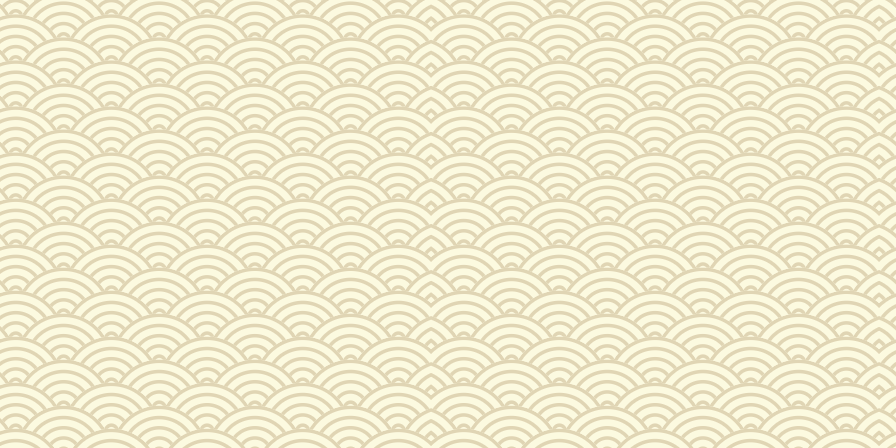
This pattern is drawn by a Shadertoy shader. Its source:

```glsl
// Overlapping wave scales of concentric rings, in two mirrored-edge tiles across.

const vec3 CREAM = vec3(0.99, 0.98, 0.88);
const vec3 SAND = vec3(0.88, 0.835, 0.705);
const float TILE = 9.366;       // tile width and canvas height, in half scale widths
const float OUTER = 0.976;      // outermost ring radius
const float HALF_LINE = 0.037;

// Colour of one scale at distance r from its centre
vec3 scaleColor(float r, float pixel) {
    float pitch = 0.2135;
    float ring = clamp(round((OUTER - r) / pitch), 0.0, 4.0);
    float toLine = abs(r - OUTER + ring * pitch);
    return mix(CREAM, SAND, clamp((HALF_LINE - toLine) / pixel + 0.5, 0.0, 1.0));
}

void mainImage(out vec4 fragColor, in vec2 fragCoord) {
    float pixel = TILE / iResolution.y;
    vec2 p = fragCoord * pixel;

    // Each tile cuts the scales at its edges, leaving pointed arches at the seam
    float x = mod(p.x + 0.354, TILE) - 0.683;
    float rowStep = 0.4813;
    float y = (p.y - 8.537) / rowStep;

    // Paint rows from back to front; lower rows overlap higher ones
    vec3 color = CREAM;
    for (int i = 0; i < 3; i++) {
        float row = floor(y) - float(i);
        float dx = mod(x + mod(row, 2.0), 2.0) - 1.0;
        float r = length(vec2(dx, (y - row) * rowStep));
        float cover = clamp((OUTER + HALF_LINE - r) / pixel + 0.5, 0.0, 1.0);
        color = mix(color, scaleColor(r, pixel), cover);
    }

    fragColor = vec4(color, 1.0);
}
```
